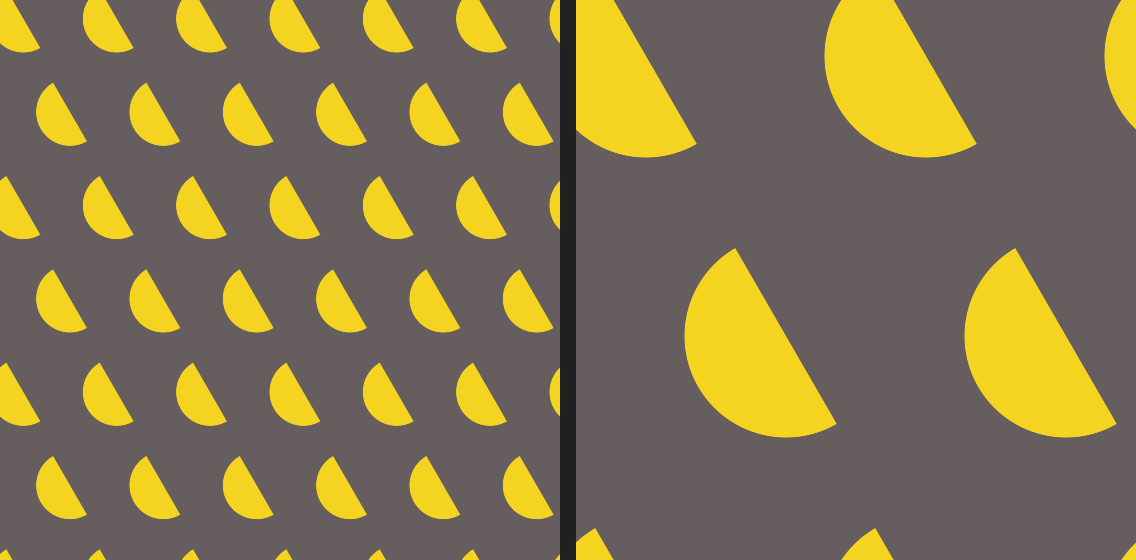
Left: the whole. Right: its middle third, enlarged.
Give the GLSL for this pattern, as a WebGL 2 fragment shader.

```glsl
#version 300 es
precision highp float;
// Tilted yellow half discs in staggered rows on a warm grey ground.

uniform vec2 u_resolution;
out vec4 fragColor;

// Signed distance to a half disc whose flat side faces the unit vector 'facing'.
float halfDisc(vec2 p, float radius, vec2 facing) {
    float across = dot(p, facing);
    float along = abs(dot(p, vec2(-facing.y, facing.x)));
    if (across > 0.0) return length(vec2(max(along - radius, 0.0), across));
    return max(length(p) - radius, across);
}

void main() {
    // Six columns by six rows, shifted so that each shape sits mid-cell.
    vec2 grid = 6.0 * gl_FragCoord.xy / u_resolution;
    grid.y -= 0.3;

    // Alternate rows are staggered by half a column.
    float oddRow = mod(floor(grid.y), 2.0);
    grid.x += 0.5 * oddRow - 0.25;
    vec2 cell = fract(grid) - 0.5;

    // Flat side faces up and right, at 30 degrees above horizontal.
    float dist = halfDisc(cell, 0.3625, vec2(0.866, 0.5));

    // Edge smoothed over one pixel.
    float pixel = 6.0 / min(u_resolution.x, u_resolution.y);
    float coverage = 1.0 - smoothstep(-0.5 * pixel, 0.5 * pixel, dist);

    vec3 grey = vec3(0.4, 0.37, 0.37);
    vec3 yellow = vec3(0.96, 0.83, 0.13);
    fragColor = vec4(mix(grey, yellow, coverage), 1.0);
}
```
